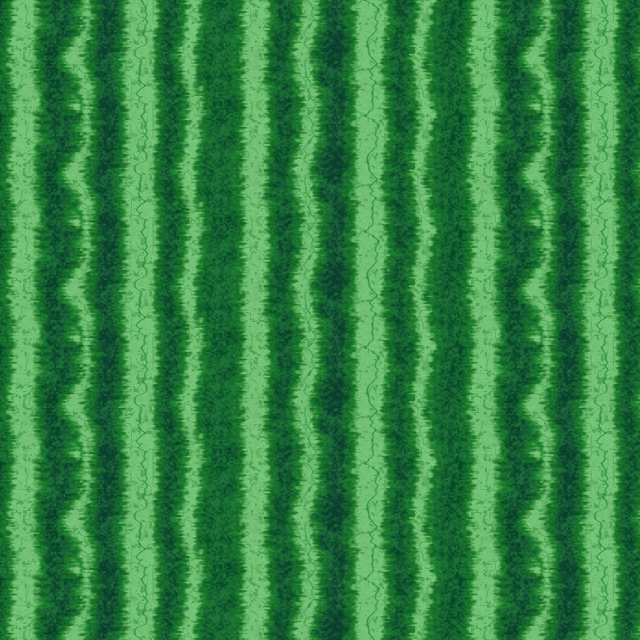
A three.js fragment shader for this texture:

```glsl
#define TILE vec2(0.7192, 0.1810)
#define STRIPES 8.0
#define FRINGE 0.017
#define VEIN_WIDTH 0.0016
#define DEEP vec3(0.035, 0.245, 0.175)
#define SAGE vec3(0.125, 0.440, 0.235)
#define RIM vec3(0.100, 0.470, 0.170)
#define LEAF vec3(0.240, 0.590, 0.270)
#define LIGHT vec3(0.455, 0.765, 0.470)
#define TAU 6.2831853

varying vec2 vUv;

float hash(vec2 p) {
  return fract(sin(dot(p, vec2(127.1, 311.7))) * 43758.545);
}

// Value noise that wraps after "period" cells
float noise(vec2 p, vec2 period) {
  vec2 cell = floor(p);
  vec2 f = fract(p);
  f = f * f * (3.0 - 2.0 * f);
  vec2 a = mod(cell, period);
  vec2 b = mod(cell + 1.0, period);
  return mix(mix(hash(a), hash(vec2(b.x, a.y)), f.x),
             mix(hash(vec2(a.x, b.y)), hash(b), f.x), f.y);
}

float tileNoise(vec2 t, vec2 cells) {
  return noise(t * cells, cells);
}

// Signed depth inside stripe n (x) and strength of its central vein (y)
vec2 stripe(float n, float x, vec2 t) {
  float id = mod(n, STRIPES);
  float kind = mod(id, 4.0);
  bool odd = mod(id, 2.0) > 0.5;
  bool wavy = abs(id - 1.0) < 0.5;
  float angle = TAU * t.y;
  float wave = cos(angle);
  float center = (n + 0.5) * TILE.x / STRIPES - (odd ? 0.0145 : 0.006);
  float halfWidth = odd ? (kind < 1.5 ? 0.0145 : 0.0115)
                        : (kind < 0.5 ? 0.0205 : 0.0255);
  float sway = odd ? 0.0055 : 0.0025;
  if (wavy) {
    wave = cos(angle - 0.9 * sin(angle));
    center += 0.006;
    halfWidth = 0.0125 - 0.0045 * wave;
    sway = 0.0105;
  }
  float drift = noise(vec2(id, t.y * 6.0), vec2(STRIPES, 6.0)) - 0.5;
  float dx = x - center - sway * wave - 0.004 * drift;
  float depth = halfWidth - abs(dx);

  // Side bud of the wavy stripe
  if (wavy) {
    vec2 bud = vec2(dx + 0.016, (fract(t.y) - 0.92) * TILE.y * 0.7);
    depth = max(depth, 0.0075 - length(bud));
  }

  // Meandering crack
  float bend = noise(vec2(id, t.y * 11.0), vec2(STRIPES, 11.0))
             + 0.4 * noise(vec2(id, t.y * 31.0), vec2(STRIPES, 31.0)) - 0.7;
  float line = abs(dx - 0.002 - 0.018 * bend);
  float strength = abs(kind - 2.0) < 0.5 ? 0.85 : (abs(id - 5.0) < 0.5 ? 0.55 : 0.0);
  return vec2(depth, strength * (1.0 - smoothstep(0.0, VEIN_WIDTH * 1.7, line)));
}

void main() {
  vec2 p = vec2(vUv.x, 1.0 - vUv.y);
  vec2 t = p / TILE;

  // Grain shared by rind and stripes
  float fine = tileNoise(t, vec2(250.0, 66.0));
  float coarse = tileNoise(t, vec2(110.0, 30.0));
  float cloud = tileNoise(t, vec2(36.0, 9.0));
  float grain = 0.50 * fine + 0.30 * coarse + 0.20 * cloud;

  // Nearest stripe
  vec2 band = vec2(-1.0, 0.0);
  float first = floor(t.x * STRIPES);
  for (int i = -1; i <= 1; i++) {
    vec2 candidate = stripe(first + float(i), p.x, t);
    if (candidate.x > band.x) band = candidate;
  }

  // Horizontal bristles roughen the edges
  float bristle = 0.6 * tileNoise(t, vec2(64.0, 68.0))
                + 0.4 * tileNoise(t + 0.37, vec2(130.0, 40.0)) - 0.5;
  float lump = cloud - 0.5;
  float depth = band.x + FRINGE * bristle + 0.006 * lump;

  // Mottled dark rind, bluer in every second wide gap
  float gapTone = 0.5 + 0.5 * cos(TAU * (p.x - 0.172) / (0.5 * TILE.x));
  float mottling = smoothstep(0.15, 0.88, grain + 0.08 - 0.14 * gapTone);
  vec3 color = mix(DEEP, SAGE, mottling);
  color += vec3(-0.015, 0.015, -0.025) * (1.0 - gapTone);

  // Green halo, mid green border and pale core
  vec3 rim = RIM * (0.76 + 0.46 * grain);
  color = mix(color, rim, 0.95 * smoothstep(-0.021, -0.003, depth));
  color = mix(color, LEAF * (0.85 + 0.3 * fine), smoothstep(-0.005, 0.003, depth));
  float core = smoothstep(0.0, 0.008, depth);
  color = mix(color, LIGHT * (0.91 + 0.18 * grain), core);

  // Worn flecks and fine branching cracks
  float fleck = smoothstep(0.57, 0.78, 0.55 * coarse + 0.45 * fine);
  float ridge = abs(tileNoise(t + 0.19, vec2(62.0, 11.0)) - 0.5);
  float branch = (1.0 - smoothstep(0.015, 0.075, ridge)) * smoothstep(0.4, 0.65, cloud);
  float wear = max(0.75 * fleck, 0.45 * branch);
  color = mix(color, LEAF, wear * core);
  color = mix(color, RIM * 1.12, band.y * core * (0.6 + 0.4 * coarse));

  gl_FragColor = vec4(color, 1.0);
}
```
